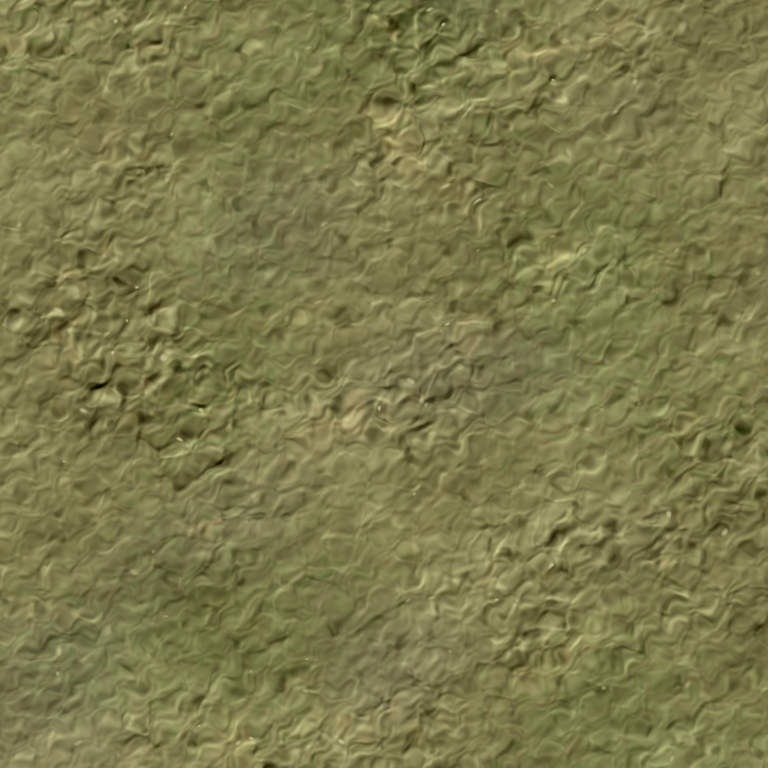
This texture is drawn by a three.js fragment shader. Its source:

```glsl
// Mossy, weathered ground: a crumbly olive relief in raking light.
varying vec2 vUv;

const vec3 MOSS = vec3(0.492, 0.474, 0.296);       // mean colour
const vec3 TONE_STEP = vec3(0.066, 0.066, 0.056);  // one unit of light or shade
const vec3 GREEN_TINT = vec3(-0.024, 0.004, -0.014);
const vec3 GREY_TINT = vec3(-0.002, -0.001, 0.024);
const vec3 TAN_TINT = vec3(0.075, 0.050, 0.035);
const vec3 GLINT_COLOR = vec3(0.84, 0.81, 0.62);
const vec2 GRAIN_DIR = vec2(0.83, 0.56);   // long axis of the clumps
const vec2 LIGHT_DIR = vec2(0.50, -0.866);
const float STRETCH = 0.80;                // frequency ratio along the grain
const float CLUMP_FREQ = 30.0;
const float CRUMB_FREQ = 42.0;
const float CRUMB_HEIGHT = 0.36;
const float LEDGE_FREQ = 17.0;
const float LEDGE_HEIGHT = 0.55;
const float WARP = 0.011;
const float SLOPE_STEP = 0.0026;           // half width of the slope sample
const float RELIEF = 4.1;
const float PIT_DEPTH = 2.0;
const float FLECK_LIGHT = 1.5;
const float GLINT_CELLS = 44.0;
const float GLINT_RADIUS = 0.19;
const float GLINT_SHARE = 0.03;

vec2 hash2(vec2 p) {
  vec3 q = fract(p.xyx * vec3(0.1031, 0.1030, 0.0973));
  q += dot(q, q.yzx + 33.33);
  return fract((q.xx + q.yz) * q.zy);
}

float cornerSlope(vec2 cell, vec2 offset) {
  float angle = 6.28318 * hash2(cell).x;
  return dot(vec2(cos(angle), sin(angle)), offset);
}

// Gradient noise, roughly -0.7 to 0.7
float gradientNoise(vec2 p) {
  p += 100.0;
  vec2 i = floor(p);
  vec2 f = p - i;
  vec2 u = f * f * f * (f * (f * 6.0 - 15.0) + 10.0);
  vec2 e = vec2(1.0, 0.0);
  float low = mix(cornerSlope(i, f), cornerSlope(i + e, f - e), u.x);
  float high = mix(cornerSlope(i + e.yx, f - e.yx), cornerSlope(i + e.xx, f - e.xx), u.x);
  return mix(low, high, u.y);
}

// Turn to the grain axes and lengthen features along them
vec2 toGrain(vec2 p) {
  return vec2(dot(p, GRAIN_DIR) * STRETCH, dot(p, vec2(-GRAIN_DIR.y, GRAIN_DIR.x)));
}

// Soft clumps, flat-topped crumbs, and broken ledges where the ground is rough
float groundHeight(vec2 p, float rough) {
  vec2 q = toGrain(p);
  float crumb = gradientNoise(q * CRUMB_FREQ + 40.6);
  float ledge = gradientNoise(q * LEDGE_FREQ + 7.3);
  float broken = smoothstep(-0.15, 0.3, gradientNoise(q * 27.0 + 66.1));
  float height = CRUMB_HEIGHT * smoothstep(0.0, 0.26, crumb);
  height += LEDGE_HEIGHT * rough * broken * smoothstep(-0.08, 0.08, ledge);
  float freq = CLUMP_FREQ;
  float amp = 0.9;
  for (int i = 0; i < 3; i++) {
    height += amp * gradientNoise(q * freq + float(i) * 17.7);
    freq *= 2.03;
    amp *= 0.58;
  }
  return height;
}

// Sparse small bright flecks, one candidate per cell
float glints(vec2 p) {
  vec2 g = p * GLINT_CELLS;
  vec2 cell = floor(g);
  vec2 center = 0.25 + 0.5 * hash2(cell + 5.0);
  vec2 pick = hash2(cell + 61.0);
  float dist = length(toGrain(g - cell - center));
  float size = GLINT_RADIUS * (0.6 + 0.6 * pick.y);
  return step(pick.x, GLINT_SHARE) * (1.0 - smoothstep(0.2 * size, size, dist));
}

void main() {
  vec2 uv = vUv;
  vec2 grain = toGrain(uv);

  // Broad patches
  float patchTone = gradientNoise(grain * 4.5 + 3.1) + 0.8 * gradientNoise(grain * 10.0 + 15.7);
  float greenPatch = gradientNoise(grain * 3.8 + 21.4);
  float greyPatch = gradientNoise(grain * 4.2 + 48.2);
  float roughNoise = gradientNoise(grain * 5.0 + 71.6) + 0.6 * gradientNoise(grain * 11.0 + 9.2);
  float rough = smoothstep(-0.1, 0.45, roughNoise);

  // Curled relief, shaded by its slope towards the light
  vec2 curl = vec2(gradientNoise(uv * 36.0 + 13.0), gradientNoise(uv * 36.0 + 57.0));
  vec2 p = uv + WARP * curl;
  vec2 reach = LIGHT_DIR * SLOPE_STEP;
  float slope = groundHeight(p - reach, rough) - groundHeight(p + reach, rough);

  // Dark pits and pale flecks between the crumbs
  vec2 q = toGrain(p);
  float mottle = gradientNoise(q * 60.0 + 33.0);
  float pit = smoothstep(0.2, 0.48, gradientNoise(q * 46.0 + 5.8) - 0.15 * slope);
  float fleck = smoothstep(0.2, 0.5, gradientNoise(q * 54.0 + 77.2) + 0.15 * slope);
  float tone = RELIEF * slope * mix(0.75, 1.35, rough) + 0.8 * mottle + 1.3 * patchTone;
  tone += mix(0.6, 1.0, rough) * (FLECK_LIGHT * fleck - PIT_DEPTH * pit);

  // Pale dry tufts and tints
  float tuft = gradientNoise(grain * 12.0 + 84.0) + 0.6 * gradientNoise(p * 40.0 + 90.0);
  float dry = smoothstep(0.12, 0.5, tuft) * (0.3 + 0.7 * rough);
  vec3 color = MOSS + TONE_STEP * tone;
  color += GREEN_TINT * smoothstep(-0.1, 0.5, greenPatch + 0.8 * mottle);
  color += GREY_TINT * smoothstep(0.0, 0.45, greyPatch);
  color += TAN_TINT * dry;
  color = mix(color, GLINT_COLOR, 0.75 * glints(p) * (0.5 + 0.5 * rough));

  gl_FragColor = vec4(clamp(color, 0.0, 1.0), 1.0);
}
```
